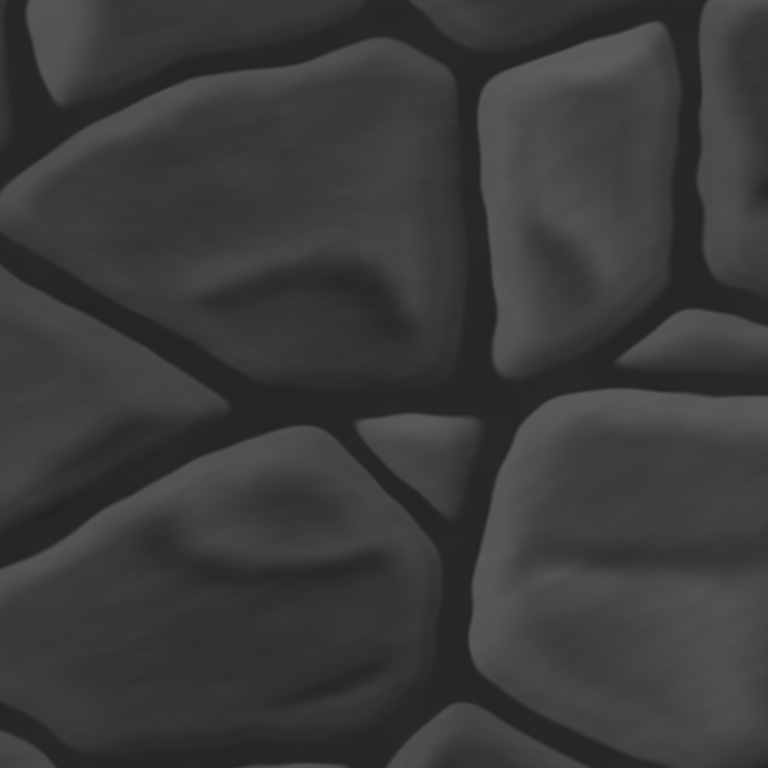
Write a Shadertoy shader that draws this texture.

```glsl
// Hand-painted dark grey cobblestones with soft lit rims, set in near-black mortar.
#define STONES 2.6
#define JITTER 0.74
#define SIZE_SPREAD 0.6
#define GAP 0.043
#define CORNER_SHARPNESS 27.0
#define EDGE_SOFTNESS 0.010
#define STROKE_STRENGTH 0.062
#define LIGHT_DIR normalize(vec2(-0.6, 0.8))
#define MORTAR_TONE 0.154
#define FACE_TONE 0.224
#define RIM_TONE 0.274
#define WARM_TINT vec3(1.012, 0.988, 0.986)

float hash(vec2 p) {
    return fract(sin(dot(p, vec2(127.1, 311.7))) * 43758.5453);
}

float noise(vec2 p) {
    vec2 i = floor(p), f = fract(p);
    f = f * f * (3.0 - 2.0 * f);
    return mix(mix(hash(i), hash(i + vec2(1, 0)), f.x),
               mix(hash(i + vec2(0, 1)), hash(i + vec2(1, 1)), f.x), f.y);
}

float fbm(vec2 p) {
    float sum = 0.0, amp = 0.53;
    for (int i = 0; i < 4; i++) {
        sum += amp * noise(p);
        p = mat2(1.6, 1.2, -1.2, 1.6) * p + 7.3;
        amp *= 0.5;
    }
    return sum;
}

// Stretched noise: long soft brush marks lying at the given angle
float brush(vec2 p, float angle, vec2 scale) {
    float c = cos(angle), s = sin(angle);
    vec2 q = vec2(c * p.x + s * p.y, c * p.y - s * p.x) * scale;
    return 0.65 * noise(q) + 0.35 * noise(q * 2.3 + 13.0);
}

// Stone centre in xy, weight in z: heavier stones push their neighbours back.
vec3 stoneAt(vec2 cell) {
    vec2 offset = vec2(hash(cell + 3.1), hash(cell + 17.7)) - 0.5;
    return vec3(cell + 0.5 + JITTER * offset, SIZE_SPREAD * hash(cell + 41.3));
}

float power(vec2 p, vec3 stone) {
    vec2 d = p - stone.xy;
    return dot(d, d) - stone.z;
}

// Returns rounded border distance, outward direction (yz) and a stone id.
vec4 stoneField(vec2 p) {
    vec2 base = floor(p), ownCell = base;
    float best = 1e5;
    for (int y = -2; y <= 2; y++)
    for (int x = -2; x <= 2; x++) {
        vec2 cell = base + vec2(x, y);
        float d = power(p, stoneAt(cell));
        if (d < best) { best = d; ownCell = cell; }
    }
    vec3 own = stoneAt(ownCell);
    float total = 1e-9;
    vec2 outward = vec2(0);
    for (int y = -2; y <= 2; y++)
    for (int x = -2; x <= 2; x++) {
        vec2 cell = ownCell + vec2(x, y);
        if (x == 0 && y == 0) continue;
        vec3 other = stoneAt(cell);
        vec2 away = other.xy - own.xy;
        float len = max(length(away), 0.05);
        float border = (power(p, other) - best) / (2.0 * len);
        float w = exp(-CORNER_SHARPNESS * border);
        total += w;
        outward += w * away / len;
    }
    return vec4(-log(total) / CORNER_SHARPNESS, outward / total, hash(ownCell + 71.9));
}

void mainImage(out vec4 fragColor, in vec2 fragCoord) {
    // Rows climb to the right, with slightly wobbly outlines
    vec2 uv = fragCoord / iResolution.y;
    mat2 tilt = mat2(0.95, -0.31, 0.31, 0.95);
    vec2 p = tilt * uv * STONES * vec2(0.92, 1.06) + 4.0;
    vec2 wobble = vec2(noise(p * 2.3), noise(p * 2.3 + 19.0)) - 0.5;
    vec2 chips = vec2(noise(p * 9.0 + 5.0), noise(p * 9.0 + 31.0)) - 0.5;
    vec4 field = stoneField(p + 0.10 * wobble + 0.022 * chips);
    float id = field.w;
    float depth = field.x - GAP * (0.75 + 0.5 * noise(p * 3.0 + 11.0));
    float light = dot(field.yz * tilt, LIGHT_DIR);

    // Brush strokes: some follow the outline, others sweep across the face
    float drift = fbm(p * 2.0 + id * 37.0);
    float contour = noise(vec2(depth * 34.0 + 4.0 * drift, 4.0 * noise(p * 2.5) + id * 50.0));
    vec2 smear = p + 0.16 * drift + id * 23.0;
    float sweep = brush(smear, 0.1, vec2(3.5, 17.0));
    float crossing = brush(smear + 5.0, -0.55 + 0.9 * id, vec2(5.0, 22.0));
    float inside = smoothstep(0.07, 0.2, depth);
    float strokes = mix(0.5 * contour, 0.45 * sweep, 0.5 + 0.3 * inside) + 0.3 * crossing - 0.38;

    // Worn rim facing the light around a darker, flatter face
    float faceMask = smoothstep(0.05, 0.19, depth + 0.20 * (drift - 0.5) + 0.04 * (sweep - 0.5));
    float rim = RIM_TONE + 0.066 * light;
    float face = FACE_TONE + 0.07 * (drift - 0.5);
    float tone = mix(rim, face, faceMask);

    // Broad dents: a soft dark fold below a pale ledge
    float fold = noise(p * vec2(1.1, 1.9) + id * 61.0) - 0.5 + 0.12 * (drift - 0.5);
    float ledge = smoothstep(-0.01, 0.08, fold) * (1.0 - smoothstep(0.08, 0.3, fold));
    tone += inside * (0.055 * ledge - 0.04 * exp(-pow((fold + 0.04) / 0.06, 2.0)));

    // Stroke texture, stone-to-stone variation, and shade at the lower edges
    tone += STROKE_STRENGTH * strokes + 0.05 * (id - 0.5);
    tone -= 0.038 * (1.0 - smoothstep(0.0, 0.09, depth)) * smoothstep(0.3, -0.8, light);

    // Mortar with faint smudges
    float mortar = MORTAR_TONE + 0.024 * (fbm(p * 4.0 + 9.0) - 0.5);
    float softness = EDGE_SOFTNESS * (1.0 + 0.8 * smoothstep(0.0, -1.0, light));
    tone = mix(mortar, tone, smoothstep(-softness, softness, depth));
    fragColor = vec4(clamp(tone, 0.0, 1.0) * WARM_TINT, 1.0);
}
```
